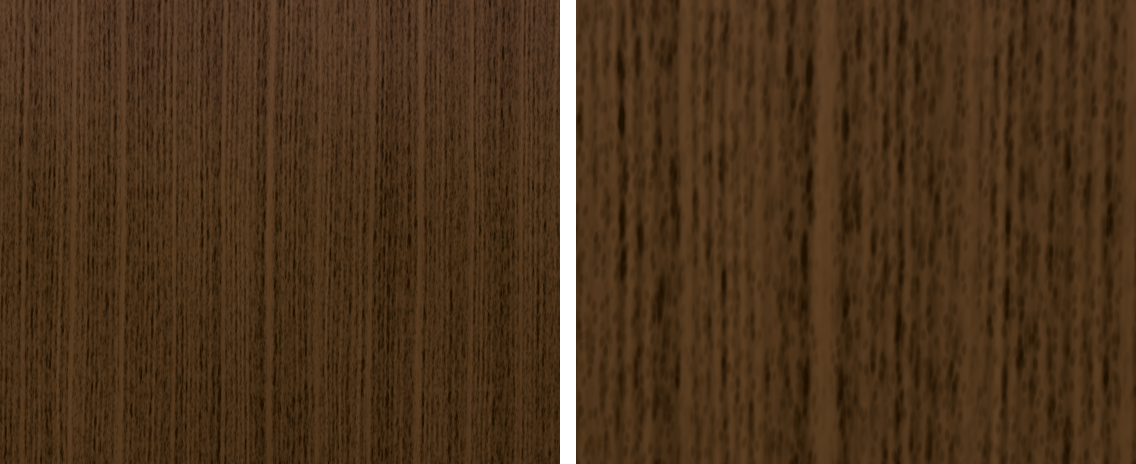
Left: the whole. Right: its middle third, enlarged.
Give the GLSL for this texture, as a WebGL 1 fragment shader.

```glsl
precision highp float;
// Dark straight-grained wood veneer with pale vertical stripes, fine ribs and short pore flecks.
uniform vec2 u_resolution;

#define DARK_WOOD vec3(0.165, 0.098, 0.022)
#define LIGHT_WOOD vec3(0.365, 0.250, 0.138)
#define TOP_HAZE vec3(0.014, 0.010, 0.034)
#define STRIPE_SPACING 0.107
#define STRIPE_HALF_WIDTH 0.0068
#define RIBS_PER_HEIGHT 84.0
#define PORE_CELLS vec2(150.0, 31.0)
#define FIBRE_CELLS vec2(225.0, 95.0)
#define PORE_DEPTH 0.62
#define FIBRE_DEPTH 0.36
#define BASE_TONE 0.61

const float TAU = 6.2832;

float hash(vec2 cell) {
  vec2 a = fract(cell * vec2(0.1031, 0.1137));
  a += dot(a, a.yx + 33.33);
  return fract((a.x + a.y) * a.x * 7.31);
}

// Cellular noise: soft, slightly slanted dashes of random strength.
float flecks(vec2 q) {
  vec2 base = floor(q);
  float mask = 0.0;
  for (int j = -1; j <= 1; j++) {
    for (int i = -1; i <= 1; i++) {
      vec2 cell = base + vec2(float(i), float(j));
      vec2 jitter = vec2(hash(cell + 17.3), hash(cell + 71.9));
      vec2 d = q - cell - jitter;
      d.x -= d.y * (0.5 * jitter.x - 0.15);
      float strength = hash(cell + 143.7);
      mask = max(mask, strength * (1.0 - smoothstep(0.15, 0.65, length(d))));
    }
  }
  return mask;
}

// Pale stripes, one per spacing, with varied place, width and strength.
float stripes(float x) {
  float u = x / STRIPE_SPACING;
  float id = floor(u);
  float seed = hash(vec2(id, 5.0));
  float offset = abs(u - id - 0.42 - 0.10 * seed) * STRIPE_SPACING;
  float halfWidth = STRIPE_HALF_WIDTH * (0.8 + 0.35 * hash(vec2(id, 9.0)));
  float strength = 0.65 + 0.35 * hash(vec2(id, 13.0));
  return strength * (1.0 - smoothstep(0.35 * halfWidth, halfWidth, offset));
}

// Irregular long streaks from layered sines, about -1 to 1.
float streaks(float x, float y) {
  float s = 0.9 * sin(x * 37.0 + 2.0 * sin(x * 13.0) + 0.7 * y);
  s += sin(x * 113.0 + 2.2 * sin(x * 41.0 + 1.0) - 1.1 * y);
  s += sin(x * 271.0 + 2.5 * sin(x * 67.0 + 2.0) + 1.7 * y);
  return s / 2.4;
}

// Fine vertical ribs with uneven pitch and depth.
float ribs(float x, float y) {
  float phase = TAU * RIBS_PER_HEIGHT * x + 1.8 * sin(x * 61.0);
  phase += 0.6 * sin(y * 9.0 + x * 43.0);
  return sin(phase) * (0.7 + 0.3 * sin(x * 97.0 + y * 5.0));
}

void main() {
  vec2 p = gl_FragCoord.xy / u_resolution.y;

  // The grain leans a little and wavers along its length.
  float x = p.x - 0.009 * (p.y - 0.5);
  x += 0.0018 * sin(p.y * 5.0 + p.x * 9.0) + 0.0005 * sin(p.y * 19.0 + p.x * 31.0);

  float stripe = stripes(x);
  float streak = streaks(x, p.y);
  float rib = ribs(x, p.y);

  // Pores gather in the grooves and stay clear of the pale stripes.
  float zone = clamp(0.7 - 0.3 * streak - 0.4 * rib, 0.12, 1.3);
  float pore = flecks(vec2(x, p.y) * PORE_CELLS + 3.0) * zone;
  float fibre = flecks(vec2(x, p.y) * FIBRE_CELLS + 400.0);

  float tone = BASE_TONE + (0.13 * streak + 0.19 * rib) * (1.0 - 0.75 * stripe);
  tone -= (PORE_DEPTH * pore + FIBRE_DEPTH * (fibre - 0.33)) * (1.0 - 0.75 * stripe);
  tone += 0.34 * stripe;

  // Light falls off toward the bottom and the right, with a slow drift between.
  float across = gl_FragCoord.x / u_resolution.x;
  tone += 0.24 * (p.y - 0.5) - 0.09 * (across - 0.5);
  tone += 0.05 * sin(p.x * 8.0 + 2.0 * p.y) * sin(p.y * 7.0 + 1.0);

  vec3 colour = mix(DARK_WOOD, LIGHT_WOOD, clamp(tone, -0.2, 1.2));
  colour += TOP_HAZE * smoothstep(0.45, 1.0, p.y);
  gl_FragColor = vec4(colour, 1.0);
}
```
